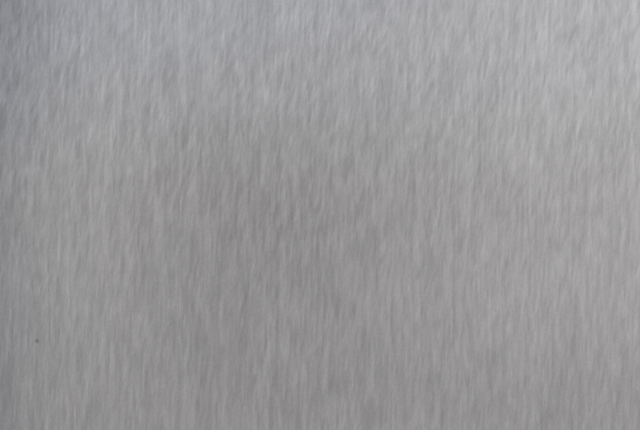
Write a WebGL 2 fragment shader that draws this texture.

```glsl
#version 300 es
precision highp float;

uniform vec2 u_resolution;
out vec4 fragColor;

float hash(vec2 cell) {
    uvec2 q = uvec2(ivec2(cell)) * uvec2(1597u, 3571u);
    uint n = (q.x ^ (q.y << 11)) * 747796u + 28913u;
    n = (n ^ (n >> 15)) * 277803u;
    n = (n ^ (n >> 13)) * 912931u;
    return float((n ^ (n >> 16)) & 65535u) / 65535.0;
}

// Smooth value noise, centred on zero
float noise(vec2 p) {
    vec2 cell = floor(p);
    vec2 f = fract(p);
    f = f * f * (3.0 - 2.0 * f);
    float low = mix(hash(cell), hash(cell + vec2(1, 0)), f.x);
    float high = mix(hash(cell + vec2(0, 1)), hash(cell + vec2(1, 1)), f.x);
    return mix(low, high, f.y) - 0.5;
}

// Noise stretched along a direction leaning right by slant
float streaks(vec2 p, vec2 frequency, float slant, float seed) {
    vec2 q = vec2(p.x - slant * p.y, p.y) * frequency;
    q.y += 1.5 * noise(vec2(q.x * 0.7, seed * 11.0));
    return noise(q + seed * vec2(370, 190));
}

float segmentDistance(vec2 p, vec2 a, vec2 b) {
    vec2 ab = b - a;
    return length(p - a - ab * clamp(dot(p - a, ab) / dot(ab, ab), 0.0, 1.0));
}

float softLine(vec2 p, vec2 a, vec2 b, float width) {
    float d = segmentDistance(p, a, b) / width;
    return exp(-d * d);
}

float softSpot(vec2 p, vec2 centre, vec2 radius) {
    vec2 d = (p - centre) / radius;
    return exp(-dot(d, d));
}

// Broad light across the sheet
float sheen(vec2 uv) {
    float tone = 0.592;
    tone += 0.055 * smoothstep(0.45, 1.0, uv.y);
    tone += 0.046 * smoothstep(0.5, 1.0, uv.x) * smoothstep(-0.2, 0.5, uv.y);
    tone -= 0.038 * softSpot(uv, vec2(0.36, 0.42), vec2(0.25, 0.38));
    tone -= 0.024 * (1.0 - smoothstep(0.0, 0.4, uv.y));
    tone += 0.018 * softSpot(uv, vec2(0.14, 0.5), vec2(0.12, 0.35));
    tone -= 0.055 * exp(-uv.x * 18.0);
    tone -= 0.065 * softSpot(uv, vec2(0.0, 1.0), vec2(0.13, 0.3));
    return tone;
}

// Short overlapping fibres at several sizes and leans
float brushing(vec2 p) {
    float upper = smoothstep(0.1, 0.9, p.y);
    float grain = 0.048 * streaks(p, vec2(185, 30), 0.03, 1.0);
    grain += 0.034 * streaks(p, vec2(120, 13), 0.05, 2.0);
    grain += 0.012 * streaks(p, vec2(55, 6), 0.03, 3.0);
    grain += 0.014 * streaks(p, vec2(200, 1.6), 0.0, 4.0);
    grain += mix(0.022, 0.046, upper) * streaks(p, vec2(160, 42), 0.25, 5.0);
    grain += 0.022 * upper * streaks(p, vec2(100, 40), 0.5, 6.0);
    return grain + 0.024 * noise(p * vec2(330, 210));
}

// Fine leaning scratches, thin dark lines and pale blots
float marks(vec2 p, float aspect) {
    float sum = 0.0;
    for (int i = 0; i < 30; i++) {
        float id = float(i);
        vec2 start = vec2(hash(vec2(id, 51)) * aspect, hash(vec2(id, 52)));
        float size = mix(0.03, 0.14, hash(vec2(id, 53)));
        float lean = mix(0.08, 0.6, hash(vec2(id, 54)));
        vec2 end = start + size * normalize(vec2(lean, 1.0));
        sum += 0.013 * softLine(p, start, end, 0.0018);
    }
    for (int i = 0; i < 7; i++) {
        float id = float(i);
        float x = aspect * (id + hash(vec2(id, 61))) / 7.0;
        float y = hash(vec2(id, 62)) * 0.6;
        sum -= 0.016 * softLine(p, vec2(x + 0.01, y), vec2(x, y + 0.45), 0.0018);
        vec2 centre = vec2(hash(vec2(id, 63)) * aspect, 0.45 + 0.55 * hash(vec2(id, 64)));
        sum += 0.022 * softSpot(p, centre, vec2(0.007, 0.012));
    }
    float wear = 0.022 + 0.03 * noise(vec2(7.0, p.y * 25.0));
    sum += wear * softLine(p, vec2(0.59, 0.33), vec2(0.755, 0.98), 0.0022);
    sum += 0.05 * softSpot(p, vec2(0.613, 0.78), vec2(0.012, 0.016));
    return sum - 0.14 * softSpot(p, vec2(0.086, 0.207), vec2(0.004));
}

void main() {
    vec2 uv = gl_FragCoord.xy / u_resolution;
    float aspect = u_resolution.x / u_resolution.y;
    vec2 p = vec2(uv.x * aspect, uv.y);

    float tone = sheen(uv) + brushing(p) + marks(p, aspect);

    // Cool cast along the top and left, faintly warm elsewhere
    float cool = smoothstep(0.55, 1.0, uv.y) * (1.0 - 0.6 * uv.x) + 0.5 * exp(-uv.x * 14.0);
    cool += 0.5 * streaks(p, vec2(30, 7), 0.2, 7.0) * exp(-uv.x * 6.0);
    vec3 tint = mix(vec3(0.004, -0.002, 0.0), vec3(-0.006, 0.0, 0.018), clamp(cool, 0.0, 1.0));
    fragColor = vec4(clamp(tone + tint, 0.0, 1.0), 1.0);
}
```
